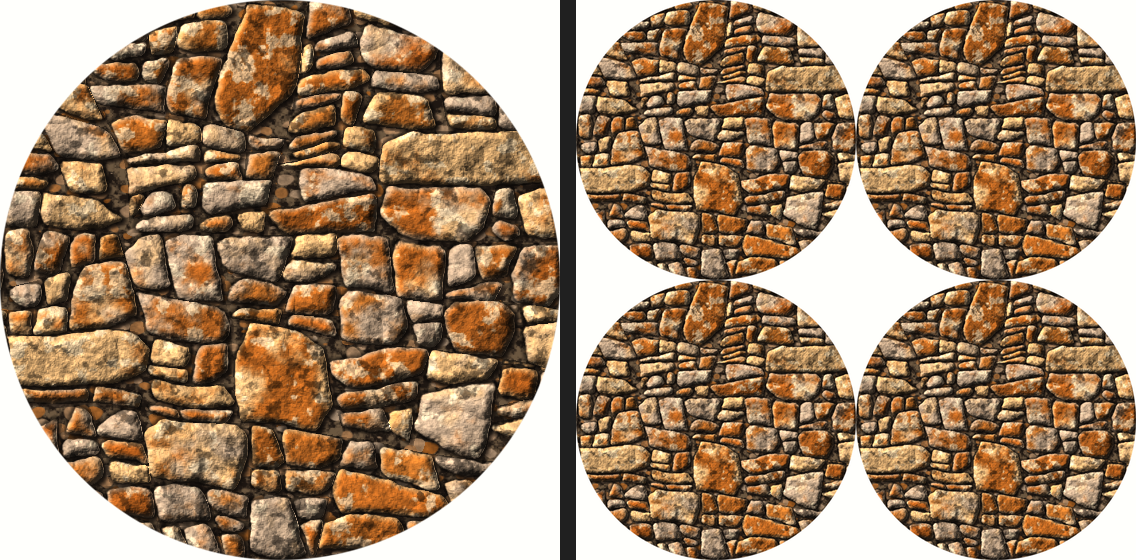
Left, the tile; right, the same tile 2 across and 2 down.
Write a Shadertoy shader that draws this texture.

```glsl
// A round window onto a sunlit dry stone wall, on white.
// Slanted recursive cuts divide the wall into stones, whose corners are chipped
// off; a height field lights them, and wrapping noise stains and grains them.
#define DISC_RADIUS 0.5
#define GAP 0.0028
#define BEVEL 0.015
#define WARP 0.032
#define ROUGHNESS 0.012
#define LARGE_AREA 0.042
#define MEDIUM_AREA 0.012
#define SMALL_AREA 0.0045
#define PEBBLES 38.0
#define SEED 0.37
#define LIGHT normalize(vec3(-0.55, 0.5, 0.75))

const vec3 WHITE = vec3(1.0, 1.0, 0.99);
const vec3 RUST  = vec3(0.68, 0.39, 0.14);
const vec3 TAN   = vec3(0.87, 0.68, 0.45);
const vec3 GREY  = vec3(0.72, 0.61, 0.50);
const vec3 CREAM = vec3(0.92, 0.83, 0.68);
const vec3 EARTH = vec3(0.42, 0.34, 0.25);
const vec3 DARK  = vec3(0.12, 0.09, 0.07);

struct Stone { float dist; float id; vec2 fromCentre; };

float hash(vec2 p) { return fract(sin(dot(p, vec2(127.1, 311.7))) * 43758.5453); }

float pick(float id, float k) { return hash(vec2(id * 91.7, k)); }

// Value noise that wraps after a whole number of cells
float noise(vec2 p, float period) {
    p *= period;
    vec2 i = floor(p), f = fract(p);
    f = f * f * (3.0 - 2.0 * f);
    vec2 a = mod(i, period), b = mod(i + 1.0, period);
    return mix(mix(hash(a), hash(vec2(b.x, a.y)), f.x),
               mix(hash(vec2(a.x, b.y)), hash(b), f.x), f.y);
}

float fbm(vec2 p, float period, int octaves) {
    float sum = 0.0, total = 0.0, amp = 1.0;
    for (int i = 0; i < octaves; i++) {
        sum += amp * noise(p + 0.173 * float(i), period);
        total += amp;
        amp *= 0.6;
        period *= 2.0;
    }
    return sum / total;
}

float softMin(float a, float b) {
    float k = 0.009, h = max(k - abs(a - b), 0.0) / k;
    return min(a, b) - h * h * k * 0.25;
}

// Cut the tile again and again until the cell around p is one stone
Stone stoneAt(vec2 p) {
    float rough = (fbm(p, 30.0, 4) - 0.5) * ROUGHNESS;
    p = fract(p + WARP * (vec2(noise(p, 7.0), noise(p + 0.37, 7.0)) - 0.5));
    vec2 lo = vec2(0.0), hi = vec2(1.0), rim = min(p, 1.0 - p);
    float d = min(rim.x, rim.y), id = SEED;
    for (int i = 0; i < 13; i++) {
        vec2 size = hi - lo, middle = 0.5 * (lo + hi);
        float area = size.x * size.y;
        float stop = area < SMALL_AREA ? 1.0 : area < MEDIUM_AREA ? 0.5 : area < LARGE_AREA ? 0.13 : 0.0;
        if (pick(id, 1.0) < stop) break;
        bool upright = size.x > size.y * mix(1.1, 2.1, pick(id, 2.0));
        vec2 cut = mix(lo, hi, mix(0.33, 0.67, pick(id, 3.0)));
        float tilt = (pick(id, 4.0) - 0.5) * (upright ? 0.8 : 0.4);
        float side = upright ? p.x - cut.x + tilt * (p.y - middle.y)
                             : p.y - cut.y + tilt * (p.x - middle.x);
        d = softMin(d, abs(side) * inversesqrt(1.0 + tilt * tilt));
        if (side > 0.0) lo = upright ? vec2(cut.x, lo.y) : vec2(lo.x, cut.y);
        else hi = upright ? vec2(cut.x, hi.y) : vec2(hi.x, cut.y);
        id = pick(id, side > 0.0 ? 5.0 : 9.0);
    }
    // Chip the four corners at odd angles
    vec2 q = p - 0.5 * (lo + hi);
    for (int k = 0; k < 4; k++) {
        float fk = float(k);
        float angle = 1.5708 * (fk + 0.5 + 0.8 * (pick(id, 20.0 + fk) - 0.5));
        vec2 n = vec2(cos(angle), sin(angle));
        float reach = dot(abs(n), 0.5 * (hi - lo)) * mix(0.74, 1.08, pick(id, 30.0 + fk));
        d = softMin(d, reach - dot(q, n));
    }
    return Stone(d + rough - GAP, id, q);
}

// Bevelled edge, leaning face, chipped ridges and grain
float relief(vec2 p, Stone s) {
    float slope = 1.0 - clamp(s.dist / BEVEL, 0.0, 1.0);
    vec2 lean = vec2(pick(s.id, 11.0), pick(s.id, 12.0)) - 0.5;
    return 0.009 * (1.0 - slope * slope) + 0.3 * dot(lean, s.fromCentre)
         + 0.012 * abs(noise(p + s.id, 17.0) - 0.5) + 0.009 * fbm(p, 26.0, 5);
}

// Small filler stones: x is distance inside, y a random tone
vec2 pebbleAt(vec2 p) {
    vec2 cell = floor(p * PEBBLES), best = vec2(-1.0, 0.0);
    for (int k = 0; k < 9; k++) {
        vec2 c = cell + vec2(float(k % 3), float(k / 3)) - 1.0;
        vec2 w = mod(c, PEBBLES);
        vec2 q = p * PEBBLES - c - vec2(hash(w + 3.1), hash(w + 7.7));
        float inside = mix(0.1, 0.6, hash(w + 1.3)) - length(q * vec2(0.8, 1.1));
        if (inside > best.x) best = vec2(inside, hash(w + 5.9));
    }
    return best;
}

void mainImage(out vec4 fragColor, in vec2 fragCoord) {
    vec2 uv = fragCoord / iResolution.xy;
    float pixel = 1.0 / iResolution.y;
    Stone s = stoneAt(uv);

    // Light the relief
    vec2 e = vec2(0.0015, 0.0);
    float h = relief(uv, s);
    vec2 grad = vec2(relief(uv + e.xy, stoneAt(uv + e.xy)) - h,
                     relief(uv + e.yx, stoneAt(uv + e.yx)) - h) / e.x;
    grad = clamp(grad, -1.5, 1.5);
    float light = clamp(dot(normalize(vec3(-grad, 1.0)), LIGHT) / LIGHT.z, 0.22, 1.35);

    // Stone colour: pale body, rust stains, cream flecks, dark pits
    vec2 shifted = uv + vec2(s.id, pick(s.id, 13.0));
    float grain = fbm(uv, 96.0, 3);
    float stain = fbm(shifted, 11.0, 5) + 0.55 * (pick(s.id, 14.0) - 0.5);
    float rust = smoothstep(0.38, 0.62, stain) * smoothstep(-0.004, 0.012, s.dist);
    vec3 stone = mix(GREY, TAN, smoothstep(0.25, 0.75, pick(s.id, 15.0) + 0.8 * (fbm(shifted, 23.0, 3) - 0.5)));
    stone = mix(stone, mix(RUST, RUST * vec3(0.96, 0.82, 0.6), pick(s.id, 16.0)), rust * 0.95);
    stone = mix(stone, CREAM, 0.65 * smoothstep(0.56, 0.68, fbm(shifted, 34.0, 4)));
    stone *= 1.0 - 0.45 * smoothstep(0.57, 0.72, fbm(shifted + 0.41, 44.0, 4));
    stone *= light * (0.72 + 0.58 * grain);

    // Earth and pebbles in the gaps, under the shadow of the stones
    vec2 pebble = pebbleAt(uv + 0.012 * (fbm(uv, 40.0, 2) - 0.5));
    vec3 fill = mix(DARK, EARTH, smoothstep(0.3, 0.7, grain));
    fill = mix(fill, mix(GREY, RUST, pebble.y) * (0.6 + 0.5 * grain), smoothstep(0.02, 0.16, pebble.x));
    float shade = smoothstep(-0.007, 0.005, stoneAt(uv + LIGHT.xy * 0.013).dist);
    fill = mix(fill, DARK * (0.6 + 0.8 * grain), 0.88 * shade);
    fill *= 0.45 + 0.55 * smoothstep(0.0, 0.01, -s.dist);

    vec3 wall = mix(fill, stone, smoothstep(-pixel, pixel, s.dist));
    float disc = smoothstep(pixel, -pixel, length(uv - 0.5) - DISC_RADIUS);
    fragColor = vec4(mix(WHITE, clamp(wall, 0.0, 1.0), disc), 1.0);
}
```
